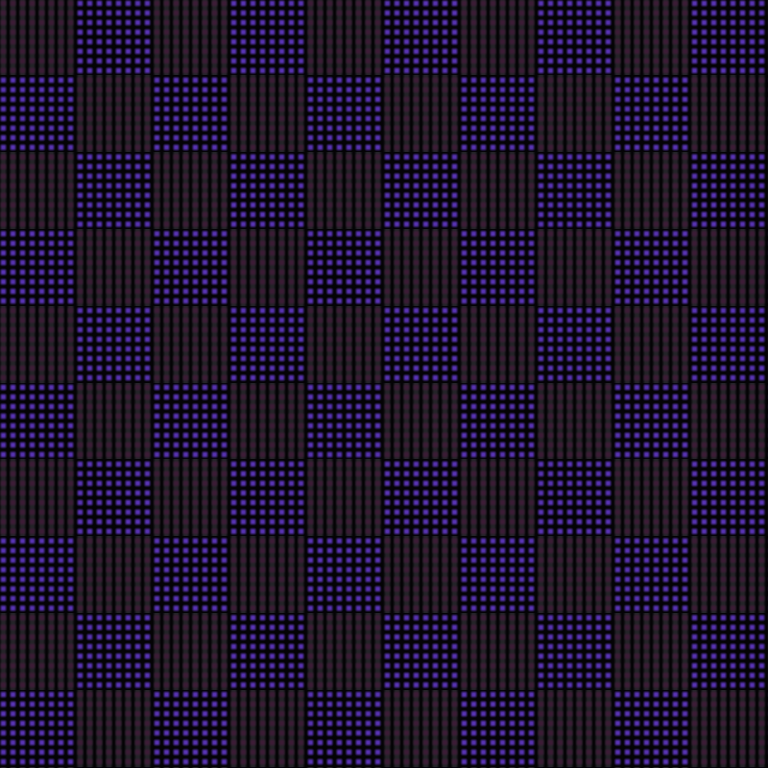
Give the GLSL for this pattern, as a WebGL 2 fragment shader.

```glsl
#version 300 es
precision highp float;

uniform vec2 u_resolution;
out vec4 outColor;

const float CHECKS = 10.0;
const float THREADS_PER_CHECK = 8.0;
const float THREADS = CHECKS * THREADS_PER_CHECK;
const vec2 THREAD_CENTRE = vec2(0.35, 0.65);

const vec3 GROUND = vec3(0.014, 0.012, 0.020);
const vec3 GREY = vec3(0.140, 0.138, 0.155);
const vec3 MAROON = vec3(0.235, 0.110, 0.212);
const vec3 VIOLET = vec3(0.345, 0.200, 0.700);

float hash(vec2 p) {
    return fract(sin(dot(p, vec2(127.1, 311.7))) * 43758.5453);
}

// Soft round profile: 1 at the core, 0 in the gap.
float softProfile(float distanceToCore, float halfWidth, float softness) {
    return 1.0 - smoothstep(halfWidth - softness, halfWidth + softness, distanceToCore);
}

// Distance whose level lines are rounded squares.
float roundedSquareDistance(vec2 p) {
    vec2 cubed = p * p * p;
    return pow(cubed.x + cubed.y, 1.0 / 3.0);
}

// 1 on dotted checks, 0 on striped ones.
float checkerMask(vec2 threadId, float threadsPerCheck) {
    vec2 check = floor(threadId / threadsPerCheck);
    return 1.0 - mod(check.x + check.y, 2.0);
}

void main() {
    vec2 uv = gl_FragCoord.xy / u_resolution;
    float pixel = THREADS / min(u_resolution.x, u_resolution.y);

    // Cells are centred on the threads and wrap around the canvas.
    vec2 grid = uv * THREADS - THREAD_CENTRE + 0.5;
    vec2 threadId = mod(floor(grid), THREADS);
    vec2 offset = abs(fract(grid) - 0.5);

    float softness = max(0.20, 0.75 * pixel);
    float warp = softProfile(offset.x, 0.29, softness);
    float knot = softProfile(roundedSquareDistance(offset), 0.27, softness);

    // Small differences from knot to knot.
    float shade = 0.98 + 0.04 * hash(threadId);

    // Grey warp threads carry maroon knots; other checks show violet knots only.
    vec3 stripes = mix(mix(GROUND, GREY, warp), MAROON * shade, knot);
    vec3 dots = mix(GROUND, VIOLET * shade, knot);

    float dotted = checkerMask(threadId, THREADS_PER_CHECK);
    outColor = vec4(mix(stripes, dots, dotted), 1.0);
}
```
